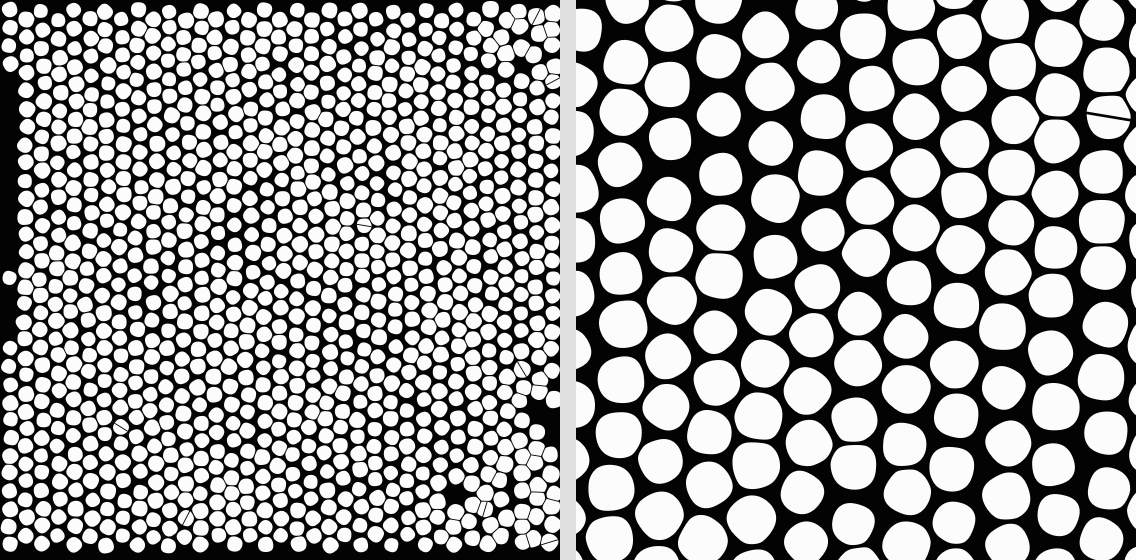
Left: the whole. Right: its middle third, enlarged.
Write a Shadertoy shader that draws this pattern.

```glsl
// Pale round grains packed in staggered columns on black, crowded at the right corners.
// A hexagonal lattice is bent by layered sines and jittered; each grain is a wobbly
// disc trimmed by the cellular border to its neighbours, so close grains turn angular.

#define PITCH   vec2(0.0285, 0.0318)  // column and row spacing
#define ORIGIN  vec2(0.0175, 0.0270)  // centre of the lower left grain
#define COLUMNS 35.0
#define ROWS    31.0
#define RADIUS  0.0136
#define SIZE_SPREAD 0.0020
#define JITTER  0.0046
#define BEND    0.0042                // strength of the lattice distortion
#define HALF_GAP 0.0008               // half the dark seam between touching grains
#define CORNER  0.0016                // rounding where a grain is trimmed

const vec3 BLACK = vec3(0.01);
const vec3 WHITE = vec3(0.99);
const float TAU = 6.2831853;

vec3 hash3(vec2 p) {
    vec3 q = fract(vec3(p.xyx) * vec3(0.1031, 0.1030, 0.0973));
    q += dot(q, q.yxz + 33.33);
    return fract((q.xxy + q.yzz) * q.zyx);
}

// Smooth displacement of the lattice, fading out at the canvas border
vec2 bend(vec2 p) {
    vec2 wave = sin(vec2(9.0 * p.y + 5.0 * p.x, 11.0 * p.x - 4.0 * p.y + 1.0))
              + 0.6 * sin(vec2(23.0 * p.y - 14.0 * p.x + 2.0, 19.0 * p.x + 17.0 * p.y));
    vec2 inside = clamp(p * (1.0 - p) * 8.0, 0.0, 1.0);
    return BEND * wave * inside.x * inside.y;
}

// 0 in the regular lattice, 1 in the disordered patches on the right
float crowding(vec2 p) {
    float lower = smoothstep(0.22, 0.08, distance(p, vec2(0.97, 0.08)));
    float upper = smoothstep(0.13, 0.05, distance(p, vec2(0.95, 0.93)));
    float side = smoothstep(0.11, 0.04, distance(p, vec2(0.98, 0.31)));
    return max(lower, max(upper, side));
}

// Centre in xy, radius in z; a radius of zero marks an empty site
vec3 grainAt(vec2 cell) {
    float odd = mod(cell.x, 2.0);
    if (cell.x < 0.0 || cell.y < 0.0 || cell.x >= COLUMNS || cell.y >= ROWS - odd)
        return vec3(0.0);
    vec3 rnd = hash3(cell + 17.0);
    vec2 site = ORIGIN + PITCH * (cell + vec2(0.0, 0.5 * odd));
    float crowd = crowding(site);

    // Gaps: a sparse left column, a few vacancies among the crowded grains
    bool sparse = cell.x < 0.5 && site.y > 0.38 && site.y < 0.88;
    if ((sparse && rnd.z > 0.15) || rnd.z > 1.0 - 0.07 * crowd) return vec3(0.0);

    vec2 centre = site + bend(site) + (rnd.xy - 0.5) * JITTER * (1.0 + 1.8 * crowd);
    float size = hash3(cell + 71.0).x - 0.5;
    return vec3(centre, RADIUS + SIZE_SPREAD * size + 0.0014 * crowd);
}

float smoothMax(float a, float b, float k) {
    float h = max(k - abs(a - b), 0.0) / k;
    return max(a, b) + 0.25 * k * h * h;
}

// Signed distance to the grains, negative inside
float grains(vec2 p) {
    vec2 base = p - bend(p) - ORIGIN;
    float column = floor(base.x / PITCH.x + 0.5);
    vec2 home = vec2(column, floor(base.y / PITCH.y - 0.5 * mod(column, 2.0) + 0.5));

    // Nearest grain
    vec3 nearest = vec3(0.0);
    vec2 nearestCell = home;
    float best = 1.0;
    for (int j = -2; j <= 2; j++)
    for (int i = -2; i <= 2; i++) {
        vec2 cell = home + vec2(i, j);
        vec3 g = grainAt(cell);
        float d = distance(p, g.xy);
        if (g.z > 0.0 && d < best) { best = d; nearest = g; nearestCell = cell; }
    }
    if (nearest.z == 0.0) return 1.0;

    // Distance to the cellular border around it
    float border = 1.0;
    for (int j = -2; j <= 2; j++)
    for (int i = -2; i <= 2; i++) {
        vec3 g = grainAt(home + vec2(i, j));
        vec2 apart = g.xy - nearest.xy;
        if (g.z > 0.0 && dot(apart, apart) > 1e-8)
            border = min(border, dot(0.5 * (g.xy + nearest.xy) - p, normalize(apart)));
    }

    // Slightly three- and four-sided disc, trimmed by the border
    vec3 rnd = hash3(nearestCell + 131.0);
    vec2 local = p - nearest.xy;
    float angle = atan(local.y, local.x + 1e-7);
    float wobble = 0.025 * cos(3.0 * angle + TAU * rnd.x) + 0.025 * cos(4.0 * angle + TAU * rnd.y);
    float shape = smoothMax(best - nearest.z * (1.0 + wobble), HALF_GAP - border, CORNER);

    // A few grains are cracked in two
    float turn = TAU * rnd.x;
    float crack = HALF_GAP - abs(dot(local, vec2(cos(turn), sin(turn))));
    return rnd.z > 0.994 - 0.06 * crowding(nearest.xy) ? max(shape, crack) : shape;
}

void mainImage(out vec4 fragColor, in vec2 fragCoord) {
    float unit = min(iResolution.x, iResolution.y);
    float coverage = clamp(0.5 - grains(fragCoord / unit) * unit, 0.0, 1.0);
    fragColor = vec4(mix(BLACK, WHITE, coverage), 1.0);
}
```
